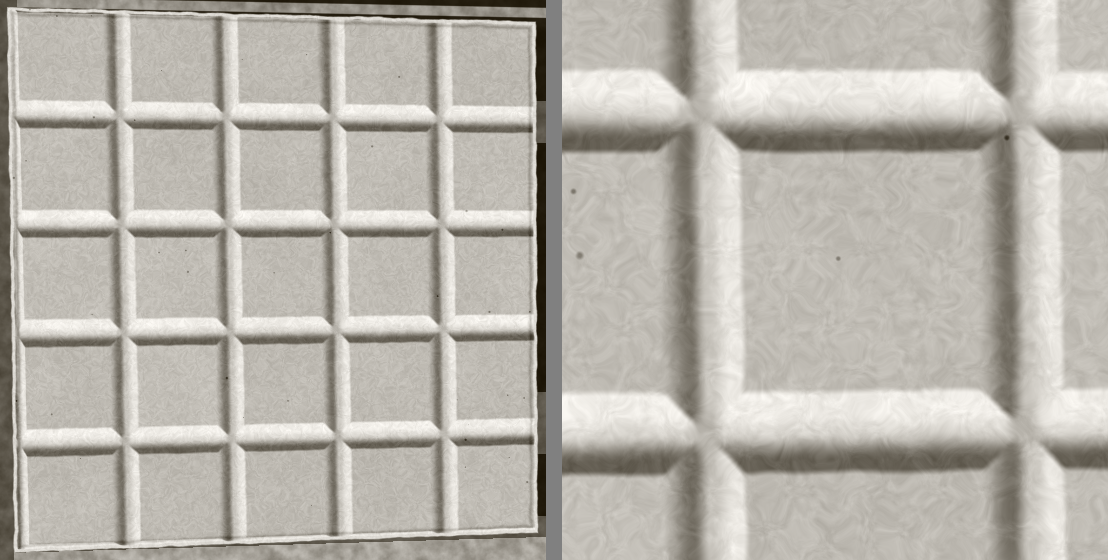
Left: the whole. Right: its middle third, enlarged.
This pattern is drawn by a Shadertoy shader. Its source:

```glsl
const vec2  FIRST_LINE  = vec2(0.2105, 0.195);   // first inner ridge, in slab units
const vec2  LINE_STEP   = vec2(0.2025, 0.2015);  // spacing of the ridges
const float CELLS       = 5.0;
const float LINE_SKEW   = 0.05;    // lean of the upright ridges
const float RIDGE_HALF  = 0.129;   // half ridge width, in cells
const float BORDER_HALF = 0.075;
const float RIM_WIDTH   = 0.006;
const float CHIP_SIZE   = 0.005;
const float WOBBLE      = 0.06;
const float FACE_TONE   = 0.752;
const float LIT_TONE    = 0.945;
const float SHADE_TONE  = 0.40;
const float GRAIN_SCALE = 120.0;
const float GRAIN_DEPTH = 0.13;
const float GRAIN_WARP  = 1.6;
const float PIT_SCALE   = 26.0;

float hash(vec2 p) {
    vec3 q = fract(p.xyx * vec3(0.1031, 0.1030, 0.0973));
    q += dot(q, q.yzx + 33.33);
    return fract((q.x + q.y) * q.z);
}

float noise(vec2 p) {
    vec2 i = floor(p), f = fract(p);
    f = f * f * (3.0 - 2.0 * f);
    return mix(mix(hash(i), hash(i + vec2(1, 0)), f.x),
               mix(hash(i + vec2(0, 1)), hash(i + vec2(1, 1)), f.x), f.y);
}

float fbm(vec2 p) {
    float sum = 0.0, amp = 0.5;
    for (int i = 0; i < 4; i++) {
        p = mat2(1.6, 1.2, -1.2, 1.6) * p + 17.0;
        sum += amp * noise(p);
        amp *= 0.5;
    }
    return sum;
}

// Warped noise without a preferred direction
float grain(vec2 p) {
    vec2 warp = vec2(noise(p * 0.7 + 9.0), noise(p * 0.7 + 57.0)) - 0.5;
    return fbm(p + GRAIN_WARP * warp) - 0.47;
}

// Grey with a warm cast that grows in the shade
vec3 plaster(float tone) {
    return tone - vec3(0.0, 0.01, 0.03) - vec3(0.0, 0.02, 0.06) * (1.0 - tone);
}

// Ridge sections: s runs from -1 to 1, downwards or to the right
float horizontalRidge(float s) {
    float tone = LIT_TONE - 0.10 * smoothstep(-0.5, 0.15, s);
    return mix(tone, SHADE_TONE, smoothstep(0.0, 0.7, s));
}

float verticalRidge(float s) {
    float tone = mix(0.72, SHADE_TONE + 0.06, smoothstep(-1.0, -0.35, s));
    tone = mix(tone, 0.78, smoothstep(-0.3, 0.12, s));
    return mix(tone, LIT_TONE - 0.03, smoothstep(0.1, 0.7, s));
}

// Sparse small holes
float pits(vec2 p) {
    vec2 id = floor(p * PIT_SCALE);
    vec2 centre = 0.2 + 0.6 * vec2(hash(id + 3.0), hash(id + 71.0));
    float radius = 0.02 + 0.04 * hash(id + 29.0);
    float d = length(fract(p * PIT_SCALE) - centre);
    return step(0.93, hash(id + 11.0)) * (1.0 - smoothstep(radius * 0.3, radius * 1.5, d));
}

float slabTone(vec2 p, vec2 grid, float edge) {
    // Nearest ridge on each axis, in half widths
    vec2 line = clamp(floor(grid + 0.5), 0.0, CELLS);
    vec2 border = step(CELLS * 0.5 - 0.1, abs(line - CELLS * 0.5));
    vec2 s = (grid - line) / mix(vec2(RIDGE_HALF), vec2(BORDER_HALF), border);
    s += WOBBLE * (vec2(noise(p * 60.0), noise(p * 60.0 + 40.0)) - 0.5);
    vec2 a = abs(s);

    // Flat faces
    vec2 cell = floor(grid);
    float tone = FACE_TONE + 0.02 * (hash(cell + 5.0) - 0.5);
    tone += 0.05 * (fbm(p * 8.0) - 0.47);

    // Ridges mitred at the crossings
    float ridge = mix(verticalRidge(s.x), horizontalRidge(s.y),
                      smoothstep(-0.14, 0.14, a.x - a.y));
    ridge = mix(0.72, ridge, smoothstep(0.1, 0.6, length(s)));
    ridge += 0.06 * (fbm(p * 20.0) - 0.47);
    tone = mix(tone, ridge, 1.0 - smoothstep(0.88, 1.08, min(a.x, a.y)));

    // Raised outer rim with a crease inside it
    float crease = (edge - RIM_WIDTH * 1.9) / (RIM_WIDTH * 0.5);
    tone -= 0.14 * exp(-crease * crease);
    tone = mix(0.87, tone, smoothstep(RIM_WIDTH * 0.7, RIM_WIDTH * 1.3, edge));

    // Even grain and pits
    tone += GRAIN_DEPTH * grain(p * GRAIN_SCALE);
    return tone - 0.25 * pits(p);
}

float groundTone(vec2 p, float width) {
    float block = floor(p.y * 9.0 + 0.3);
    float right = mix(0.12, 0.36, step(0.55, hash(vec2(block, 4.0))) * step(p.y, 0.82));
    float tone = mix(0.36, right, step(width * 0.5, p.x));
    float slant = p.y + 0.02 * p.x;
    float bar = smoothstep(0.986, 0.989, slant) * (1.0 - smoothstep(1.004, 1.007, slant));
    tone = mix(tone, mix(0.14, 0.6, bar), smoothstep(0.945, 0.955, p.y) * step(0.03, p.x));
    float sill = step(p.y, 0.012 + 0.03 * p.x) * step(0.025, p.x);
    tone = mix(tone, 0.66, sill);
    return tone * (0.75 + 0.5 * fbm(p * 30.0));
}

void mainImage(out vec4 fragColor, in vec2 fragCoord) {
    vec2 p = fragCoord / iResolution.y;
    float width = iResolution.x / iResolution.y;
    float across = p.x / width;

    // Slightly skewed slab outline
    float left = mix(0.026, 0.013, p.y), right = mix(0.960, 0.957, p.y);
    float top = mix(0.987, 0.961, across), bottom = mix(0.012, 0.050, across);

    // Ridge lattice, converging a little less than the outline
    float gridTop = mix(0.987, 0.965, across), gridBottom = mix(0.012, 0.046, across);
    vec2 slab = vec2((p.x - left) / (right - left), (gridTop - p.y) / (gridTop - gridBottom));
    vec2 grid = (slab - FIRST_LINE) / LINE_STEP + 1.0;
    grid.x += LINE_SKEW * (p.y - 0.6);

    float edge = min(min(p.x - left, right - p.x), min(p.y - bottom, top - p.y));
    edge += CHIP_SIZE * (fbm(p * 22.0) - 0.47);
    float aa = 1.0 / iResolution.y;

    float tone = mix(groundTone(p, width), slabTone(p, grid, edge), smoothstep(-aa, aa, edge));
    fragColor = vec4(clamp(plaster(tone), 0.0, 1.0), 1.0);
}
```
